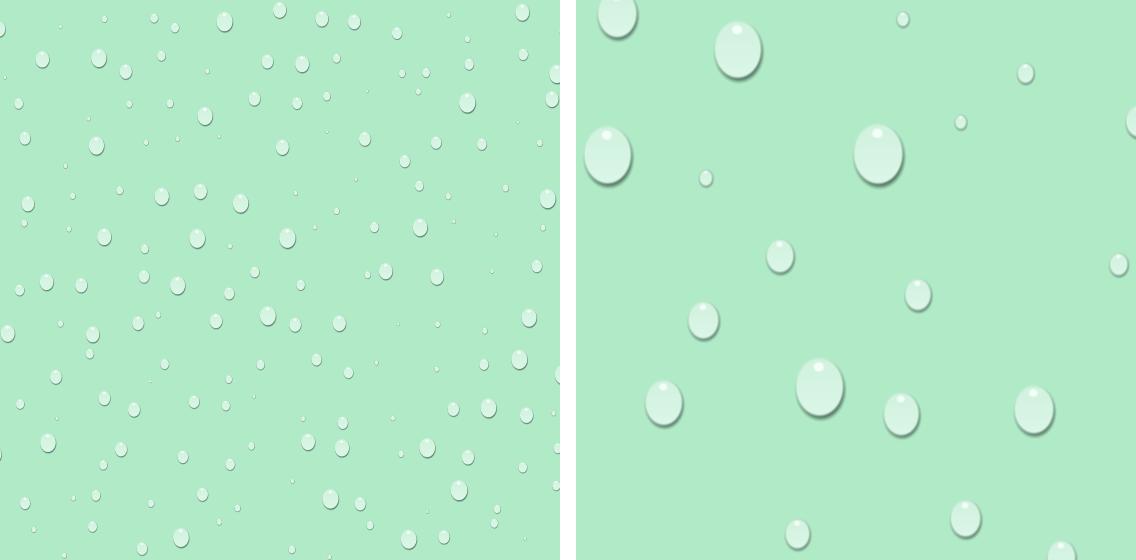
Left: the whole. Right: its middle third, enlarged.
Reproduce this texture procedurally as a three.js fragment shader.

```glsl
// Pale oval dew drops scattered over a flat mint green ground.
varying vec2 vUv;

const vec3 GROUND = vec3(0.69, 0.917, 0.78);
const vec3 BODY_TOP = vec3(0.815, 0.95, 0.87);
const vec3 BODY_BOTTOM = vec3(0.86, 0.965, 0.905);
const vec3 SHADOW = vec3(0.27, 0.40, 0.33);
const vec3 GLINT = vec3(0.98, 1.0, 0.99);

const float CELLS = 13.0;         // drops along one side
const float MIN_RADIUS = 0.0022;  // half width of the smallest drop
const float MAX_RADIUS = 0.0150;
const float SIZE_BIAS = 1.15;     // above 1 favours small drops
const float STRETCH = 1.22;       // height over width
const float MARGIN = 1.45;        // free room around a drop, in radii
const float EDGE = 0.0010;        // half width of smoothed edges

const vec2 SHADOW_OFFSET = vec2(0.05, -0.13);  // in radii
const float SHADOW_BLUR = 0.07;
const vec2 GLINT_OFFSET = vec2(-0.03, 0.84);
const float GLINT_RADIUS = 0.21;

float hash(vec2 p) {
  vec3 q = fract(vec3(p.xyx) * 0.1031);
  q += dot(q, q.yzx + 33.33);
  return fract((q.x + q.y) * q.z);
}

// Approximate signed distance to an upright ellipse
float ellipse(vec2 p, float radius, float stretch) {
  return (length(p / vec2(1.0, stretch)) - radius);
}

float cover(float dist, float blur) {
  return 1.0 - smoothstep(-blur, blur, dist);
}

void main() {
  // Rows of cells, each slid sideways by its own amount
  vec2 grid = vUv * CELLS;
  grid.x += hash(vec2(floor(grid.y), 71.0));
  vec2 cell = floor(grid);

  // One drop per cell, jittered as far as its size allows
  float size = pow(hash(cell + 17.0), SIZE_BIAS);
  float radius = mix(MIN_RADIUS, MAX_RADIUS, size);
  vec2 jitter = vec2(hash(cell + 43.0), hash(cell + 89.0)) - 0.5;
  vec2 room = vec2(1.0 - 2.0 * MARGIN * radius * CELLS);
  vec2 p = (grid - cell - 0.5 - jitter * room) / CELLS;

  // Crescent shadow under the drop
  float shadowDist = ellipse(p - SHADOW_OFFSET * radius, radius, STRETCH);
  float shadow = cover(shadowDist, EDGE + SHADOW_BLUR * radius);
  vec3 color = mix(GROUND, SHADOW, shadow);

  // Translucent body, lighter toward the bottom
  float height = clamp(0.5 + 0.5 * p.y / (radius * STRETCH), 0.0, 1.0);
  vec3 body = mix(BODY_BOTTOM, BODY_TOP, height);
  color = mix(color, body, cover(ellipse(p, radius, STRETCH), EDGE));

  // Small glint near the top
  vec2 glintPos = p - GLINT_OFFSET * radius;
  float glint = cover(ellipse(glintPos, GLINT_RADIUS * radius, 0.9), EDGE);
  color = mix(color, GLINT, glint * 0.9);

  gl_FragColor = vec4(color, 1.0);
}
```
